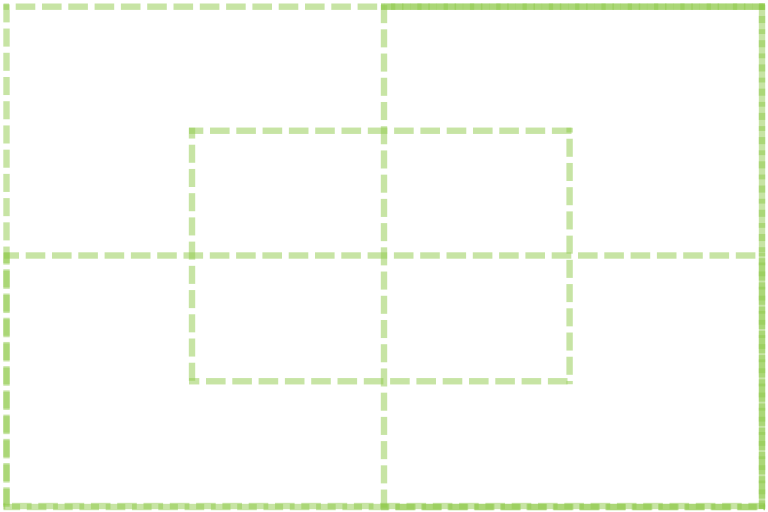
Reproduce this background procedurally as a WebGL 1 fragment shader.

```glsl
precision highp float;

uniform vec2 u_resolution;

const vec2 GRID = vec2(768.0, 513.0);
const vec3 PAPER = vec3(1.0);
const vec3 GREEN = vec3(0.56, 0.79, 0.29);
const float INK_ALPHA = 0.5;
const float HALF_WIDTH = 3.2;
const vec2 ROW_DASH = vec2(26.3, 19.6);     // period, length
const vec2 COLUMN_DASH = vec2(24.27, 18.1);

// Smoothed coverage of a band around zero
float band(float offset, float halfSize, float soft) {
  return clamp((halfSize - abs(offset)) / soft + 0.5, 0.0, 1.0);
}

// Dashes along q.x, centred on q.y = level, clipped to span
float dashedLine(vec2 q, vec2 span, float level, float phase, vec2 dash, float soft) {
  float nearest = mod(q.x - phase - 0.5 * dash.y + 0.5 * dash.x, dash.x) - 0.5 * dash.x;
  float inDash = band(nearest, 0.5 * dash.y, soft);
  float inSpan = band(q.x - 0.5 * (span.x + span.y), 0.5 * (span.y - span.x), soft);
  return inDash * inSpan * band(q.y - level, HALF_WIDTH, soft);
}

vec3 ink(vec3 base, float coverage) {
  return mix(base, GREEN, INK_ALPHA * coverage);
}

vec3 row(vec3 base, vec2 p, vec2 span, float y, float phase, float soft) {
  return ink(base, dashedLine(p, span, y, phase, ROW_DASH, soft));
}

vec3 column(vec3 base, vec2 p, vec2 span, float x, float phase, float soft) {
  return ink(base, dashedLine(p.yx, span, x, phase, COLUMN_DASH, soft));
}

void main() {
  // Grid units, measured downward from the top edge
  vec2 p = gl_FragCoord.xy / u_resolution * GRID;
  p.y = GRID.y - p.y;
  float soft = GRID.x / u_resolution.x;

  vec2 fullX = vec2(3.5, 765.0);
  vec2 fullY = vec2(3.5, 510.0);
  vec2 rightHalf = vec2(381.0, 765.0);
  vec2 lowerHalf = vec2(253.0, 510.0);
  vec2 innerX = vec2(189.0, 572.5);
  vec2 innerY = vec2(128.0, 385.0);
  vec3 color = PAPER;

  // Centre cross
  color = row(color, p, vec2(4.0, 757.0), 256.0, 262.4, soft);
  color = column(color, p, fullY, 384.0, 5.1, soft);

  // Inner frame
  color = row(color, p, innerX, 131.0, 183.7, soft);
  color = row(color, p, innerX, 382.0, 206.0, soft);
  color = column(color, p, innerY, 192.0, 145.0, soft);
  color = column(color, p, innerY, 569.6, 139.0, soft);

  // Outer frame
  color = row(color, p, fullX, 6.7, 15.7, soft);
  color = row(color, p, fullX, 507.0, 12.0, soft);
  color = column(color, p, fullY, 6.5, 28.6, soft);
  color = column(color, p, fullY, 762.0, 5.0, soft);

  // Overlapping quarter frames
  color = row(color, p, rightHalf, 6.7, 391.0, soft);
  color = row(color, p, rightHalf, 6.7, 402.0, soft);
  color = row(color, p, fullX, 508.0, 0.5, soft);
  color = row(color, p, rightHalf, 508.0, 396.0, soft);
  color = column(color, p, lowerHalf, 6.5, 269.8, soft);
  color = column(color, p, fullY, 762.0, 16.0, soft);
  color = column(color, p, lowerHalf, 762.0, 263.0, soft);

  gl_FragColor = vec4(color, 1.0);
}
```
